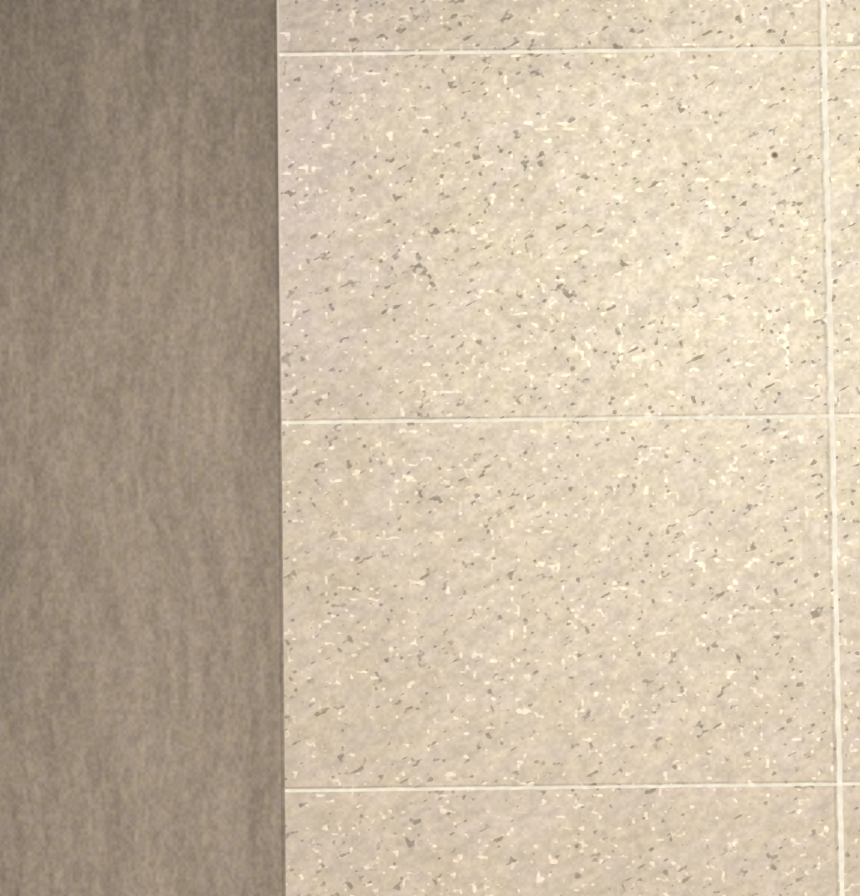
This texture is drawn by a Shadertoy shader. Its source:

```glsl
float hash(vec2 p) {
    vec3 q = fract(vec3(p.xyx) * 0.1031);
    q += dot(q, q.yzx + 33.33);
    return fract((q.x + q.y) * q.z);
}

float noise(vec2 p) {
    vec2 i = floor(p), f = fract(p);
    f = f * f * (3.0 - 2.0 * f);
    return mix(mix(hash(i), hash(i + vec2(1, 0)), f.x),
               mix(hash(i + vec2(0, 1)), hash(i + vec2(1, 1)), f.x), f.y);
}

float fbm(vec2 p) {
    float sum = 0.0, amp = 0.5;
    for (int i = 0; i < 4; i++) {
        sum += amp * noise(p);
        p = mat2(0.8, 0.6, -0.6, 0.8) * p * 2.03 + 17.3;
        amp *= 0.5;
    }
    return sum / 0.9375;
}

// Irregular specks where noise peaks above a level
float specks(vec2 p, float level) {
    return smoothstep(level, 1.0, noise(p) * 0.8 + noise(p * 1.9 + 31.0) * 0.3);
}

float line(float d, float halfWidth, float soft) {
    return 1.0 - smoothstep(halfWidth - soft, halfWidth + soft, abs(d));
}

vec3 woodColor(vec2 p) {
    float light = 0.575 + 0.045 * smoothstep(0.0, 0.17, p.x)
                - 0.075 * smoothstep(0.6, 1.05, p.y)
                - 0.03 * smoothstep(0.24, 0.32, p.x);
    // Long grain, bent slightly along its length
    float bend = 0.04 * (noise(p * vec2(5.0, 4.0)) - 0.5);
    vec2 g = vec2(p.x + bend, p.y);
    light += 0.03 * (noise(g * vec2(38.0, 3.5)) - 0.5);
    light += 0.05 * (noise(g * vec2(110.0, 13.0)) - 0.5);
    light += 0.05 * (noise(g * vec2(200.0, 45.0)) - 0.5);
    // Fine mottling
    light += 0.06 * (noise(p * vec2(250.0, 170.0)) - 0.5);
    light += 0.05 * (noise(p * vec2(330.0, 300.0) + 50.0) - 0.5);
    vec3 tint = vec3(1.0, 0.9, 0.79);
    tint.b += 0.05 * (noise(p * 140.0 + 9.0) - 0.5);
    return light * tint;
}

vec3 tileColor(vec2 p) {
    // Lamp glow from the right, fading at the top and bottom
    vec2 lamp = (p - vec2(0.88, 0.72)) * vec2(1.9, 1.8);
    float glow = exp(-dot(lamp, lamp));
    float light = 0.81 + 0.105 * glow + 0.025 * smoothstep(0.3, 0.6, p.x);
    light -= 0.05 * smoothstep(0.87, 1.0, p.y) * (1.0 - smoothstep(0.5, 0.95, p.x));

    // Slanting stone veins
    vec2 v = vec2(dot(p, vec2(0.89, 0.46)), dot(p, vec2(-0.46, 0.89)));
    light += 0.035 * (fbm(v * vec2(9.0, 34.0)) - 0.5);
    float vein = dot(p - vec2(0.5, 0.766), vec2(-0.46, 0.89));
    vein += 0.012 * (noise(p * 18.0) - 0.5);
    light -= 0.035 * exp(-pow(vein / 0.007, 2.0))
           * smoothstep(0.36, 0.42, p.x) * (1.0 - smoothstep(0.55, 0.66, p.x));

    // Rough grain, coarser under the lamp, with crystals and pits
    float rough = 0.8 + 0.5 * glow;
    light += 0.05 * rough * (noise(v * vec2(65.0, 105.0)) - 0.5);
    light += 0.07 * rough * (noise(v * vec2(130.0, 190.0) + 7.0) - 0.5);
    light += 0.06 * rough * (noise(p * 300.0) - 0.5);
    light += 0.16 * specks(p * vec2(140.0, 160.0) + 60.0, 0.77);
    light -= 0.2 * rough * specks(v * vec2(125.0, 170.0) + 90.0, 0.79);

    vec3 tint = mix(vec3(1.0, 0.915, 0.81), vec3(1.0, 0.938, 0.83), glow);
    tint.b += 0.03 * (1.0 - smoothstep(0.31, 0.5, p.x)) * smoothstep(0.4, 0.8, p.y);
    tint.b += 0.04 * (noise(v * vec2(40.0, 75.0) + 5.0) - 0.5);
    return light * tint;
}

void mainImage(out vec4 fragColor, in vec2 fragCoord) {
    vec2 p = fragCoord / iResolution.y;
    float px = 1.0 / iResolution.y;
    float wobble = 0.0016 * (noise(p * 75.0) - 0.5);

    // Signed distances to the slightly tilted seams
    float edge = p.x - (0.319 - 0.009 * p.y);
    float column = p.x - (0.940 - 0.021 * p.y) + wobble;
    float row = p.y - 0.1172 - 0.012 * (p.x - 0.31);
    row = mod(row + 0.2054, 0.4108) - 0.2054 + 0.4 * wobble;

    vec3 tile = tileColor(p);

    // Grout lines with a faint, broken shadow on one side
    float broken = 0.5 + 0.8 * noise(p * 45.0);
    tile *= 1.0 - 0.13 * broken * line(row - 0.0035, 0.001, px) * (1.0 - 0.5 * p.x);
    tile *= 1.0 - 0.08 * broken * line(column + 0.0055, 0.0015, px);
    vec3 grout = vec3(0.97, 0.94, 0.86) + 0.08 * (noise(p * 150.0) - 0.5);
    tile = mix(tile, grout, 0.9 * line(row, 0.0017, px));
    tile = mix(tile, grout + 0.02, 0.9 * line(column, 0.0027, px));

    // Lone dark pit
    float pit = length(p - vec2(0.8646, 0.8268));
    tile = mix(tile, vec3(0.4, 0.33, 0.24), 0.8 * (1.0 - smoothstep(0.001, 0.0055, pit)));

    // Wooden board and its lit or shaded rim
    vec3 color = mix(woodColor(p), tile, smoothstep(-px, px, edge));
    color *= 1.0 - 0.1 * line(edge + 0.003, 0.0015, px);
    color = mix(color, vec3(0.87, 0.83, 0.76),
                0.75 * smoothstep(0.4, 0.75, p.y) * line(edge, 0.0013, px));
    fragColor = vec4(clamp(color, 0.0, 1.0), 1.0);
}
```
